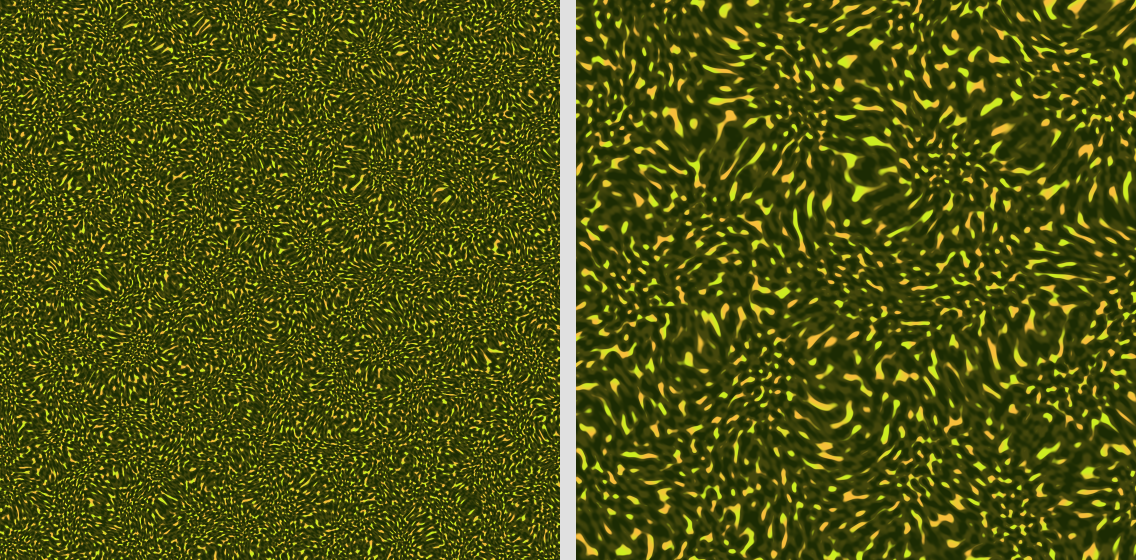
Left, the full canvas; right, a detail of the centre.
Give the GLSL for this texture, as a Shadertoy shader.

```glsl
// Unit gradient from an integer hash of the lattice cell
vec2 gradientAt(vec2 cell, uint seed) {
    uvec2 c = uvec2(ivec2(cell));
    uint h = c.x * 1597334677u ^ c.y * 3812015801u ^ seed * 2654435769u;
    h = (h ^ (h >> 15)) * 2246822519u;
    h = (h ^ (h >> 13)) * 3266489917u;
    h ^= h >> 16;
    float angle = float(h & 65535u) / 65536.0 * 6.28319;
    return vec2(cos(angle), sin(angle));
}

// Gradient noise, roughly -0.7 to 0.7
float noise(vec2 p, uint seed) {
    vec2 cell = floor(p), f = p - cell;
    vec2 blend = f * f * f * (f * (f * 6.0 - 15.0) + 10.0);
    vec2 e = vec2(0.0, 1.0);
    float a = dot(gradientAt(cell, seed), f);
    float b = dot(gradientAt(cell + e.yx, seed), f - e.yx);
    float c = dot(gradientAt(cell + e.xy, seed), f - e.xy);
    float d = dot(gradientAt(cell + e.yy, seed), f - e.yy);
    return mix(mix(a, b, blend.x), mix(c, d, blend.x), blend.y);
}

vec3 grainColor(vec2 uv) {
    // Strong slow warp: grains swell into clusters and shrink to fine speckle
    vec2 warp = vec2(noise(uv * 16.0, 1u), noise(uv * 16.0, 2u));
    vec2 p = uv * 180.0 + warp * 4.8;
    float grain = noise(p, 3u);

    // Fine streaks falling to the right
    vec2 streakUv = vec2(uv.x - uv.y, uv.x + uv.y) * vec2(110.0, 210.0);
    float streak = noise(streakUv + warp * 2.0, 4u);

    // Dark green ground rising to olive
    float ground = smoothstep(-0.35, 0.22, grain + 0.55 * streak);
    vec3 color = mix(vec3(0.11, 0.17, 0.01), vec3(0.27, 0.28, 0.05), ground);

    // Bright grains drift between lime and orange
    float warmth = smoothstep(-0.25, 0.3, noise(p * 0.55, 5u));
    vec3 bright = mix(vec3(0.80, 0.93, 0.13), vec3(0.97, 0.74, 0.23), warmth);
    return mix(color, bright, smoothstep(0.16, 0.34, grain));
}

void mainImage(out vec4 fragColor, in vec2 fragCoord) {
    // Four samples per pixel smooth the edges
    vec3 sum = vec3(0.0);
    for (int i = 0; i < 4; i++) {
        vec2 offset = vec2(i & 1, i >> 1) * 0.5 - 0.25;
        sum += grainColor((fragCoord + offset) / iResolution.y);
    }
    fragColor = vec4(sum / 4.0, 1.0);
}
```
